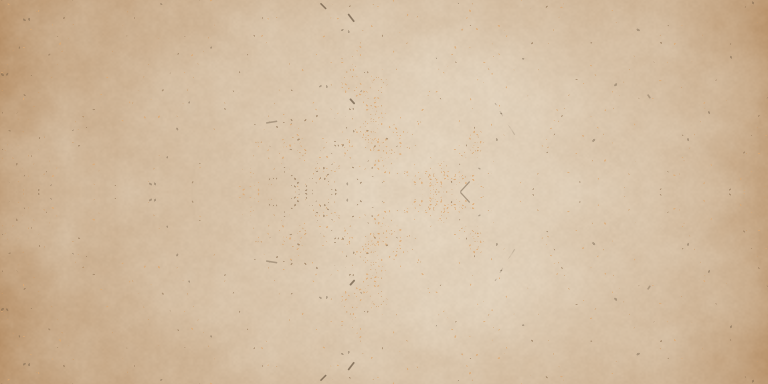
This texture is drawn by a Shadertoy shader. Its source:

```glsl
// Aged parchment: a pale centre darkening to tan at the side edges, with soft
// cloudy stains, and clusters of rust and brown flecks. All detail is folded
// about the horizontal midline, so the sheet is mirrored top to bottom.

#define PALE vec3(0.882, 0.818, 0.730)
#define TAN vec3(0.715, 0.560, 0.400)
#define RUST vec3(0.870, 0.665, 0.450)
#define BROWN vec3(0.600, 0.490, 0.370)
#define INK vec3(0.400, 0.330, 0.250)
#define STAIN 0.36
#define GRAIN 0.014
#define FLECK_CELLS 105.0

float hash(vec2 p) {
    return fract(sin(dot(p, vec2(127.1, 311.7))) * 43758.5453);
}

float noise(vec2 p) {
    vec2 i = floor(p), f = fract(p);
    f = f * f * (3.0 - 2.0 * f);
    return mix(mix(hash(i), hash(i + vec2(1, 0)), f.x),
               mix(hash(i + vec2(0, 1)), hash(i + vec2(1, 1)), f.x), f.y);
}

float fbm(vec2 p) {
    float sum = 0.0, amp = 0.5;
    for (int i = 0; i < 5; i++) {
        sum += amp * noise(p);
        p = mat2(1.6, 1.2, -1.2, 1.6) * p + 7.3;
        amp *= 0.5;
    }
    return sum;
}

// Soft elliptical region, 1 at its centre
float patchAt(vec2 p, vec2 centre, vec2 radius) {
    vec2 q = (p - centre) / radius;
    return exp(-dot(q, q));
}

// One jittered, tilted fleck per cell, kept with the given probability
float flecks(vec2 p, float cells, float density, float seed) {
    vec2 id = floor(p * cells) + seed;
    vec2 jitter = vec2(hash(id + 3.1), hash(id + 8.7));
    vec2 q = fract(p * cells) - 0.3 - 0.4 * jitter;
    float a = 6.2832 * hash(id + 5.3);
    q = mat2(cos(a), sin(a), -sin(a), cos(a)) * q;
    float size = mix(0.12, 0.36, hash(id + 1.9));
    float blur = 0.6 * cells / iResolution.y;
    float shape = 1.0 - smoothstep(size - blur, size + blur, length(q * vec2(1.0, 1.6)));
    return shape * step(hash(id), density);
}

// Thin scratch between two points
float scratch(vec2 p, vec2 a, vec2 b, float width) {
    vec2 d = b - a;
    float t = clamp(dot(p - a, d) / dot(d, d), 0.0, 1.0);
    float blur = 0.7 / iResolution.y;
    return 1.0 - smoothstep(width - blur, width + blur, length(p - a - d * t));
}

// Overall darkening: broad falloff, burnt side edges, mild top and bottom
float vignette(vec2 uv, float fold) {
    float broad = 0.50 * pow(abs(uv.x - 0.57) / 0.57, 1.45);
    float sides = 0.30 * exp(-uv.x / 0.045) + 0.34 * exp(-(1.0 - uv.x) / 0.05);
    return broad + sides + 0.20 * pow(2.0 * fold, 2.4);
}

void mainImage(out vec4 fragColor, in vec2 fragCoord) {
    vec2 uv = fragCoord / iResolution.xy;
    float fold = abs(uv.y - 0.5);
    vec2 p = vec2(2.0 * uv.x, fold);

    // Paper tone
    float tone = vignette(uv, fold);
    float clouds = fbm(p * vec2(5.0, 6.0) + 13.4) - 0.48;
    float mottle = fbm(p * 19.0 + 41.7) - 0.48;
    tone += STAIN * (0.5 + tone) * (clouds + 0.55 * mottle);
    tone += 0.06 * patchAt(p, vec2(0.62, 0.05), vec2(0.20, 0.22));
    vec3 col = mix(PALE, TAN, clamp(tone, -0.1, 1.1));
    col += GRAIN * (noise(p * 190.0) + noise(p * 95.0 + 9.0) - 1.0);

    // Rust flecks, leaving a bare spot on the midline
    float rust = 0.62 * patchAt(p, vec2(0.97, 0.115), vec2(0.060, 0.060))
               + 0.28 * patchAt(p, vec2(0.95, 0.275), vec2(0.070, 0.075))
               + 0.36 * patchAt(p, vec2(1.15, 0.03), vec2(0.070, 0.075))
               + 0.26 * patchAt(p, vec2(1.235, 0.12), vec2(0.030, 0.035))
               + 0.22 * patchAt(p, vec2(0.80, 0.08), vec2(0.110, 0.080));
    rust *= 1.0 - patchAt(p, vec2(0.94, 0.03), vec2(0.055, 0.060));
    rust *= smoothstep(0.2, 0.6, noise(p * 32.0 + 2.0)) * 1.2;
    col = mix(col, RUST, 0.08 * min(rust, 1.0));
    col = mix(col, RUST, 0.75 * flecks(p, FLECK_CELLS, rust, 11.0));
    col = mix(col, RUST * 0.93, 0.6 * flecks(p + 0.31, FLECK_CELLS * 1.4, 0.6 * rust, 37.0));

    // Brown flecks gathered into faint rows
    float rows = 0.35 + 0.65 * smoothstep(0.1, 0.8, cos(p.y * 190.0 - 0.8));
    float brown = 0.30 * rows * patchAt(p, vec2(0.80, 0.03), vec2(0.100, 0.080));
    float streak = p.y - 0.182 - 0.08 * (p.x - 0.70);
    brown += 0.45 * exp(-pow(streak / 0.007, 2.0)) * patchAt(p, vec2(0.77, 0.18), vec2(0.090, 0.1));
    brown += 0.06 * patchAt(p, vec2(0.98, 0.12), vec2(0.080, 0.120));
    col = mix(col, BROWN, 0.65 * flecks(p + 0.17, FLECK_CELLS, brown, 71.0));

    // Sparse dark specks over the whole sheet
    col = mix(col, INK, 0.38 * flecks(p + 0.53, 70.0, 0.006, 93.0));

    // Isolated scratches
    float marks = scratch(p, vec2(0.913, 0.241), vec2(0.922, 0.231), 0.0024);
    marks = max(marks, scratch(p, vec2(0.908, 0.462), vec2(0.921, 0.445), 0.0022));
    marks = max(marks, scratch(p, vec2(0.836, 0.490), vec2(0.848, 0.478), 0.0020));
    marks = max(marks, 0.7 * scratch(p, vec2(1.200, 0.002), vec2(1.222, 0.026), 0.0016));
    marks = max(marks, 0.6 * scratch(p, vec2(0.695, 0.180), vec2(0.720, 0.184), 0.0020));
    marks = max(marks, 0.5 * scratch(p, vec2(1.688, 0.252), vec2(1.692, 0.246), 0.0022));
    float dashes = smoothstep(0.35, 0.6, noise(p * 60.0));
    marks = max(marks, 0.45 * dashes * scratch(p, vec2(1.290, 0.230), vec2(1.340, 0.150), 0.0014));
    col = mix(col, INK, 0.7 * marks);

    fragColor = vec4(col, 1.0);
}
```
